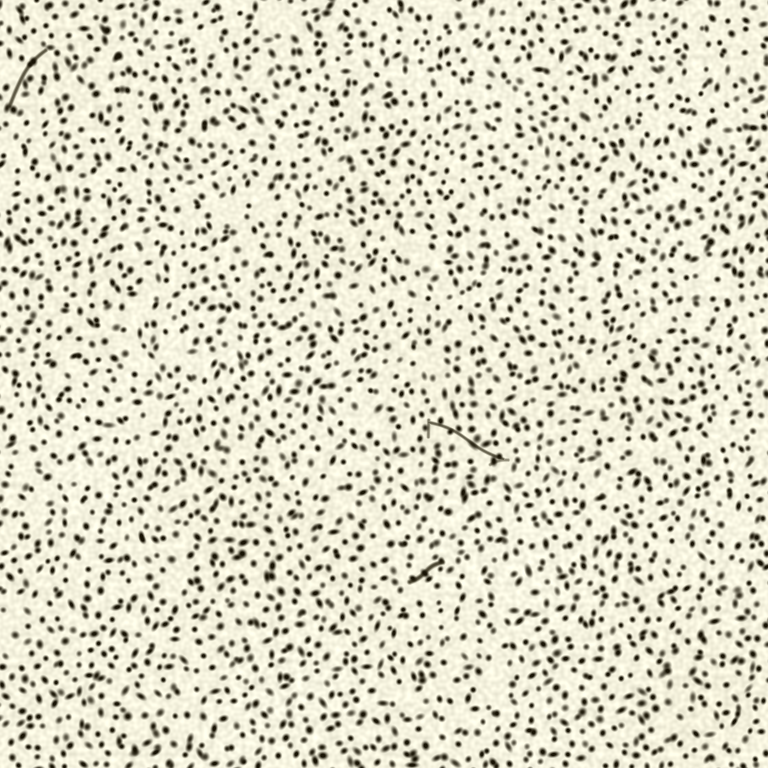
This texture is drawn by a three.js fragment shader. Its source:

```glsl
// Cream paper densely sprinkled with soft dark specks and a few stray fibres.
varying vec2 vUv;

const float PI = 3.14159265;
const vec3 PAPER = vec3(0.966, 0.956, 0.876);
const vec3 INK = vec3(0.09, 0.07, 0.01);
const vec3 FIBRE = vec3(0.30, 0.28, 0.20);

// Hashes
vec2 hash22(vec2 p) {
  vec3 q = fract(p.xyx * vec3(0.1031, 0.1030, 0.0973));
  q += dot(q, q.yzx + 33.33);
  return fract((q.xx + q.yz) * q.zy);
}

vec2 gradient(vec2 cell) {
  float angle = 2.0 * PI * hash22(cell).x;
  return vec2(cos(angle), sin(angle));
}

// Gradient noise, roughly -0.7 to 0.7
float gradientNoise(vec2 p) {
  vec2 i = floor(p);
  vec2 f = p - i;
  vec2 u = f * f * f * (f * (f * 6.0 - 15.0) + 10.0);
  vec2 e = vec2(1.0, 0.0);
  float a = dot(gradient(i), f);
  float b = dot(gradient(i + e.xy), f - e.xy);
  float c = dot(gradient(i + e.yx), f - e.yx);
  float d = dot(gradient(i + e.xx), f - e.xx);
  return mix(mix(a, b, u.x), mix(c, d, u.x), u.y);
}

vec2 rotate(vec2 p, float angle) {
  float c = cos(angle);
  float s = sin(angle);
  return vec2(c * p.x + s * p.y, c * p.y - s * p.x);
}

// Soft oval speck of the given radius and length-to-width ratio
float speck(vec2 p, float radius, float angle, float stretch) {
  vec2 q = rotate(p, angle) * vec2(inversesqrt(stretch), sqrt(stretch));
  return 1.0 - smoothstep(0.08 * radius, radius, length(q));
}

// One jittered speck per grid cell, most leaning up to the right
float speckLayer(vec2 p, float cells, float fill) {
  vec2 g = p * cells;
  vec2 home = floor(g);
  float clear = 1.0;
  for (int y = -1; y <= 1; y++) {
    for (int x = -1; x <= 1; x++) {
      vec2 cell = home + vec2(float(x), float(y));
      vec2 place = hash22(cell + 17.0);
      vec2 form = hash22(cell + 141.0);
      vec2 tone = hash22(cell + 263.0);
      vec2 centre = cell + 0.5 + 0.84 * (place - 0.5);
      float density = gradientNoise(cell / cells * 6.0 + 40.0);
      float present = step(tone.x, fill + 0.25 * density);
      float radius = mix(0.31, 0.45, form.x) + 0.04 * density;
      float angle = 0.85 + 2.6 * (form.y - 0.5);
      float stretch = 1.0 + 1.2 * place.x * form.x;
      float strength = mix(0.65, 1.12, sqrt(tone.y));
      float ink = strength * speck(g - centre, radius, angle, stretch);
      clear *= 1.0 - present * min(ink, 1.0);
    }
  }
  return 1.0 - clear;
}

// Thin strand, bowed and waved about its axis
float strand(vec2 p, vec2 centre, float angle, float halfLength, vec2 bend, float width) {
  vec2 q = rotate(p - centre, angle);
  float along = clamp(q.x / halfLength, -1.0, 1.0);
  float curve = bend.x * (1.0 - along * along) + bend.y * sin(PI * along);
  float dist = length(q - vec2(along * halfLength, curve));
  return 1.0 - smoothstep(0.1 * width, width, dist);
}

float strands(vec2 p) {
  float ink = 0.85 * strand(p, vec2(0.607, 0.426), -0.46, 0.054, vec2(0.002, -0.003), 0.0034);
  ink = max(ink, 0.7 * strand(p, vec2(0.558, 0.442), 1.55, 0.011, vec2(0.0), 0.0034));
  ink = max(ink, 0.6 * strand(p, vec2(0.650, 0.398), 0.25, 0.012, vec2(0.002, 0.0), 0.0034));
  ink = max(ink, strand(p, vec2(0.555, 0.255), 0.54, 0.025, vec2(0.001, 0.002), 0.0048));
  return max(ink, 0.9 * strand(p, vec2(0.036, 0.898), 1.0, 0.043, vec2(0.007, 0.001), 0.0042));
}

// Fine mottling over broad, faint clouds
vec3 paper(vec2 p) {
  float mottle = 0.10 * gradientNoise(p * 140.0) + 0.04 * gradientNoise(p * 60.0 + 9.0);
  float cloud = gradientNoise(p * 5.0 + 70.0);
  return PAPER + mottle + cloud * vec3(0.012, 0.016, 0.024);
}

void main() {
  vec3 colour = paper(vUv);
  colour = mix(colour, FIBRE, strands(vUv));
  // A slight turn and warp hide the grid
  float warp = gradientNoise(vUv * 9.0 + 25.0);
  vec2 scatter = rotate(vUv, 0.43) + 8.0 + 0.006 * vec2(warp, -warp);
  colour = mix(colour, INK, speckLayer(scatter, 57.0, 0.93));
  gl_FragColor = vec4(clamp(colour, 0.0, 1.0), 1.0);
}
```
